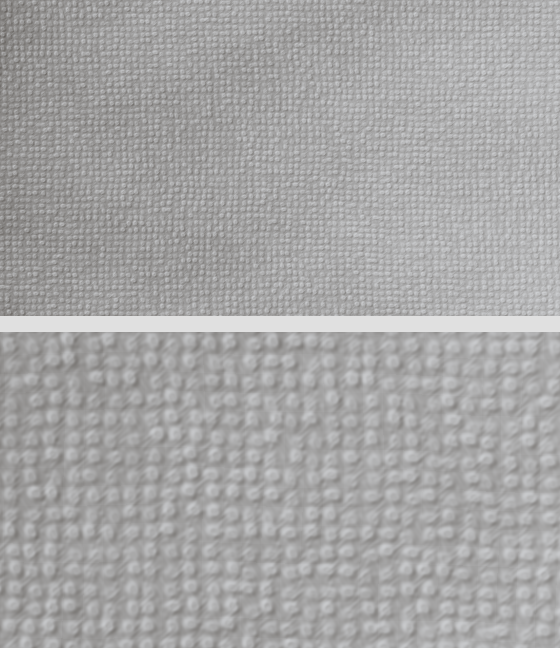
Top, the full canvas; bottom, a detail of the centre.
A Shadertoy shader for this texture:

```glsl
// Woven-look embossed wall covering: a dense grid of small uneven bumps.
// Jittered cellular domes form a height field, lit by its slope from the
// upper left; slow sines bend the threads and shift the overall light.

const vec2  COUNT     = vec2(84.0, 50.0);        // bumps across and down
const vec2  LIGHT_DIR = vec2(-0.74, 0.67);       // direction toward the light
const vec3  BASE      = vec3(0.645, 0.643, 0.643);
const vec3  TINT      = vec3(0.95, 1.0, 1.06);   // warm shadows, cool highlights
const float JITTER    = 0.38;                    // offset of bumps, in cells
const float RELIEF    = 0.030;                   // contrast of the lit slopes
const float PIT_DEPTH = 0.060;                   // darkening between bumps
const float MEAN_H    = 0.32;                    // average surface height
const float FIBRE     = 0.048;                   // height of fine fibres
const float ROOM      = 0.115;                   // left to right brightening
const float ROLL_OFF  = 1.3;                     // softening of highlights

vec3 hash3(vec2 p) {
    vec3 q = fract(p.xyx * vec3(0.1031, 0.1030, 0.0973));
    q += dot(q, q.yzx + 33.33);
    return fract((q.xxy + q.yzz) * q.zyx);
}

// Slow wander of the thread lines, in cells
vec2 bendThreads(vec2 p) {
    vec2 bend = 0.22 * sin(p.yx * vec2(0.13, 0.10) + 1.3 * sin(p * 0.06));
    return p + bend + 0.05 * sin(p.yx * vec2(0.61, 0.53) + p * 0.17);
}

// Short crossing fibres from layered sines
float fibres(vec2 p) {
    float a = sin(p.x * 11.3 + 2.1 * sin(p.y * 3.7 + p.x * 0.6));
    float b = sin(p.y * 12.1 + 2.4 * sin(p.x * 4.1 - p.y * 0.8));
    return FIBRE * (a + b + a * b);
}

// Sum of flat-topped domes, mildly stretched along either thread direction
float surface(vec2 p) {
    vec2 cell = floor(p);
    float height = fibres(p);
    for (int j = -1; j <= 1; j++) {
        for (int i = -1; i <= 1; i++) {
            vec2 id = cell + vec2(i, j);
            vec3 rnd = hash3(id + 7.0);
            vec2 d = p - id - 0.5 - JITTER * (rnd.xy - 0.5);
            float region = 0.2 * sin(id.x * 0.11 + 2.0 * sin(id.y * 0.09));
            float along = clamp(rnd.z + region, 0.0, 1.0);
            vec2 tightness = mix(vec2(8.5, 5.0), vec2(5.0, 8.5), along);
            d.x += 0.12 * d.y;
            float dome = exp(-dot(d * d, tightness));
            height += mix(0.60, 1.25, rnd.y) * smoothstep(0.08, 0.85, dome);
        }
    }
    return height;
}

// Broad room light: dim left edge, brighter right side and lower corner
float roomLight(vec2 uv) {
    float light = ROOM * (uv.x - 0.5);
    light -= 0.050 * exp(-uv.x * 12.0);
    light += 0.035 * uv.x * uv.x * (1.0 - uv.y);
    light += 0.012 * sin(uv.x * 9.0 + 2.0 * sin(uv.y * 4.0));
    return light + 0.010 * sin(uv.y * 13.0 + 2.5 * sin(uv.x * 6.0));
}

// Uneven paint on single threads, faded smoothly along their length
float threadTone(vec2 p) {
    vec2 phase = 6.283 * vec2(hash3(floor(p.yy)).x, hash3(floor(p.xx)).y);
    vec2 run = sin(p * vec2(0.31, 0.37) + phase);
    return 0.009 * (run.x + run.y);
}

void mainImage(out vec4 fragColor, in vec2 fragCoord) {
    vec2 uv = fragCoord / iResolution.xy;
    vec2 p = bendThreads(uv * COUNT);

    // Slope toward the light, with a step tied to the size of a pixel
    float eps = max(0.06, 0.42 * COUNT.x / iResolution.x);
    vec2 stepOut = LIGHT_DIR * eps;
    float ahead = surface(p + stepOut);
    float behind = surface(p - stepOut);
    float slope = (behind - ahead) / (2.0 * eps);
    float height = 0.5 * (ahead + behind);

    // Lit slopes, shaded pits, thread tone and room light
    float shade = RELIEF * slope + PIT_DEPTH * (height - MEAN_H);
    shade += threadTone(p) + roomLight(uv);
    float bright = max(shade, 0.0);
    shade -= ROLL_OFF * bright * bright;

    fragColor = vec4(clamp(BASE + shade * TINT, 0.0, 1.0), 1.0);
}
```
